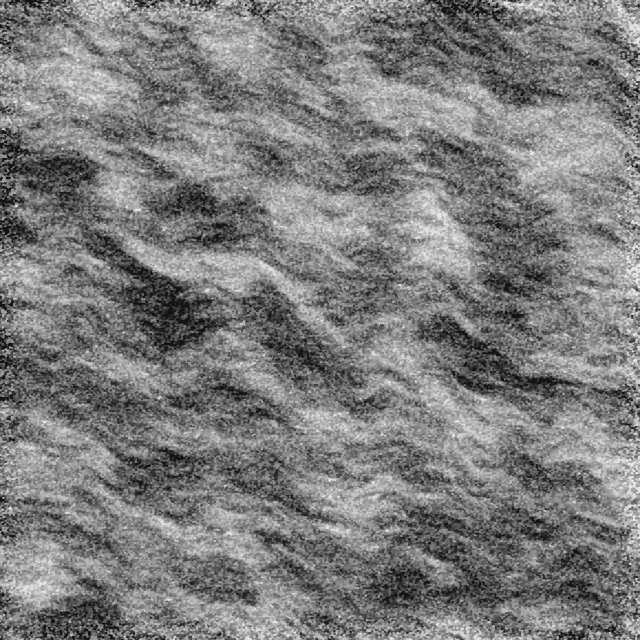
A WebGL 2 fragment shader for this texture:

```glsl
#version 300 es
precision highp float;

uniform vec2 u_resolution;
out vec4 outColor;

// Three random values in 0..1 for a grid cell
vec3 hash3(vec2 cell) {
    uvec2 u = uvec2(ivec2(cell) + 4096);
    uint n = u.x * 73857u + u.y * 926371u;
    uvec3 h = uvec3(n, n + 7919u, n + 31337u);
    h = (h ^ (h >> 16)) * 73244475u;
    h = (h ^ (h >> 15)) * 73244475u;
    h ^= h >> 16;
    return vec3(h & 65535u) / 65535.0;
}

// Smooth cellular noise: nearby cell values blended by distance
float cellular(vec2 p) {
    vec2 base = floor(p);
    float total = 0.0, weights = 0.0;
    for (int y = -1; y <= 1; y++) {
        for (int x = -1; x <= 1; x++) {
            vec2 cell = base + vec2(x, y);
            vec3 rnd = hash3(cell);
            vec2 d = cell + 0.1 + 0.8 * rnd.xy - p;
            float w = exp(-6.0 * dot(d, d));
            total += w * rnd.z;
            weights += w;
        }
    }
    return total / weights;
}

// Stretched layers, slanting down to the right; finer ones lie flatter
float rockHeight(vec2 p) {
    p += 0.010 * sin(p.yx * vec2(31.0, 23.0) + vec2(0.7, 2.1));
    p += 0.004 * sin(p.yx * vec2(83.0, 67.0) + 5.0 * p);
    float height = 0.0, amplitude = 0.42, slant = 0.55;
    vec2 scale = vec2(7.0, 15.0);
    for (int i = 0; i < 4; i++) {
        float c = cos(slant), s = sin(slant);
        vec2 q = vec2(c * p.x - s * p.y, s * p.x + c * p.y);
        height += amplitude * (cellular(q * scale + 17.3 * float(i)) - 0.5);
        amplitude *= 0.64;
        slant -= 0.13;
        scale *= vec2(1.9, 2.05);
    }
    return height;
}

void main() {
    vec2 uv = gl_FragCoord.xy / u_resolution;

    // Patches lit from above, dark under their lower rims
    float height = rockHeight(uv);
    float relief = height - rockHeight(uv + vec2(0.002, 0.008));
    float tone = 0.515 + 0.95 * height + 0.7 * relief;

    // Soft ceiling keeps the light patches flat
    tone -= 0.45 * max(tone - 0.66, 0.0);

    // Sandy grain, coarser in shadow and along the borders
    vec2 toBorder = min(uv, 1.0 - uv);
    float border = 1.0 - smoothstep(0.0, 0.05, min(toBorder.x, toBorder.y));
    float grain = cellular(uv * vec2(290.0, 340.0)) - 0.5;
    float roughness = mix(0.40, 0.26, smoothstep(0.35, 0.68, tone));
    tone += grain * roughness * (1.0 + 0.8 * border);

    // Scattered bright specks
    float speck = cellular(uv * vec2(150.0, 230.0) + 61.0);
    tone += 0.16 * smoothstep(0.84, 0.97, speck);

    // Left border sinks, right border lifts
    tone += 0.07 * border * (smoothstep(0.9, 1.0, uv.x) - smoothstep(0.1, 0.0, uv.x));

    outColor = vec4(vec3(clamp(tone, 0.08, 0.9)), 1.0);
}
```
